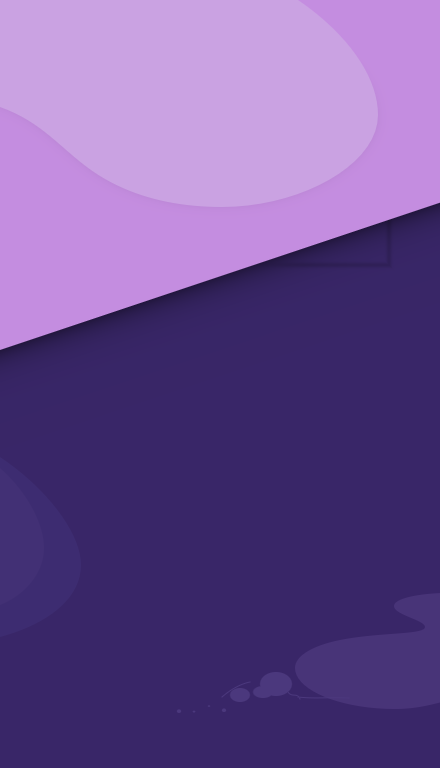
Write a WebGL 1 fragment shader that draws this background.

```glsl
precision highp float;
// A lilac sheet with a pale blob, cut by a slanted edge that casts a shadow on deep violet.
// Faint blobs and paint drops lie below. Outlines are cubic curves turned into signed distances.
// Layout units: the canvas is 768 units tall, with y running down from the top.

uniform vec2 u_resolution;

// Adds one cubic to an outline: x keeps squared distance, y flips sign at each crossing.
void addCurve(inout vec2 outline, vec2 p, vec2 a, vec2 b, vec2 c, vec2 d) {
  vec2 start = a;
  for (int i = 1; i <= 18; i++) {
    float t = float(i) / 18.0;
    float s = 1.0 - t;
    vec2 end = s * s * s * a + 3.0 * s * s * t * b + 3.0 * s * t * t * c + t * t * t * d;
    vec2 e = end - start;
    vec2 w = p - start;
    vec2 gap = w - e * clamp(dot(w, e) / dot(e, e), 0.0, 1.0);
    outline.x = min(outline.x, dot(gap, gap));
    if ((start.y > p.y) != (end.y > p.y) && w.x < e.x * w.y / e.y) outline.y = -outline.y;
    start = end;
  }
}

float signedDistance(vec2 outline) {
  return sqrt(outline.x) * outline.y;
}

float paleBlob(vec2 p) {
  vec2 o = vec2(1e6, 1.0);
  addCurve(o, p, vec2(0, 107), vec2(48, 124), vec2(65, 156), vec2(105, 179));
  addCurve(o, p, vec2(105, 179), vec2(140, 199), vec2(180, 207), vec2(222, 207));
  addCurve(o, p, vec2(222, 207), vec2(300, 207), vec2(378, 165), vec2(378, 115));
  addCurve(o, p, vec2(378, 115), vec2(378, 75), vec2(345, 32), vec2(298, 0));
  addCurve(o, p, vec2(298, 0), vec2(100, -250), vec2(-300, -100), vec2(0, 107));
  return signedDistance(o);
}

float leftOuterBlob(vec2 p) {
  vec2 o = vec2(1e6, 1.0);
  addCurve(o, p, vec2(0, 457), vec2(45, 487), vec2(81, 532), vec2(81, 565));
  addCurve(o, p, vec2(81, 565), vec2(81, 600), vec2(45, 625), vec2(0, 637));
  addCurve(o, p, vec2(0, 637), vec2(-100, 660), vec2(-100, 430), vec2(0, 457));
  return signedDistance(o);
}

float leftInnerBlob(vec2 p) {
  vec2 o = vec2(1e6, 1.0);
  addCurve(o, p, vec2(0, 468), vec2(25, 490), vec2(44, 522), vec2(44, 548));
  addCurve(o, p, vec2(44, 548), vec2(44, 573), vec2(25, 595), vec2(0, 605));
  addCurve(o, p, vec2(0, 605), vec2(-80, 630), vec2(-80, 440), vec2(0, 468));
  return signedDistance(o);
}

float rightBlob(vec2 p) {
  vec2 o = vec2(1e6, 1.0);
  addCurve(o, p, vec2(442, 593), vec2(415, 594), vec2(394, 599), vec2(394, 606));
  addCurve(o, p, vec2(394, 606), vec2(394, 615), vec2(425, 620), vec2(425, 627));
  addCurve(o, p, vec2(425, 627), vec2(425, 635), vec2(380, 632), vec2(340, 640));
  addCurve(o, p, vec2(340, 640), vec2(315, 645), vec2(295, 655), vec2(295, 668));
  addCurve(o, p, vec2(295, 668), vec2(295, 690), vec2(340, 709), vec2(395, 709));
  addCurve(o, p, vec2(395, 709), vec2(415, 709), vec2(430, 705), vec2(442, 702));
  addCurve(o, p, vec2(442, 702), vec2(560, 680), vec2(560, 593), vec2(442, 593));
  return signedDistance(o);
}

float ellipse(vec2 p, vec2 center, vec2 radii) {
  return (length((p - center) / radii) - 1.0) * min(radii.x, radii.y);
}

// Paint drops: three large ones, a trail of specks and thin streaks.
float splatter(vec2 p) {
  float d = ellipse(p, vec2(276, 684), vec2(16, 12));
  d = min(d, ellipse(p, vec2(263, 692), vec2(10, 6)));
  d = min(d, ellipse(p, vec2(240, 695), vec2(10, 7)));
  for (int i = 0; i < 4; i++) {
    float k = float(i);
    vec2 center = vec2(179.0 + 15.0 * k, 709.5 + 3.5 * sin(0.5 + 2.0 * k));
    d = min(d, ellipse(p, center, vec2(1.5, 1.2) + 0.6 * cos(2.0 * k)));
  }
  vec2 streaks = vec2(1e6, 1.0);
  addCurve(streaks, p, vec2(222, 697), vec2(230, 690), vec2(240, 684), vec2(250, 682));
  addCurve(streaks, p, vec2(288, 692), vec2(292, 698), vec2(297, 692), vec2(300, 699));
  addCurve(streaks, p, vec2(298, 697), vec2(315, 699), vec2(330, 697), vec2(349, 698));
  return min(d, sqrt(streaks.x) - 0.5);
}

void main() {
  float pixel = 768.0 / u_resolution.y;
  vec2 p = vec2(gl_FragCoord.x, u_resolution.y - gl_FragCoord.y) * pixel;
  #define FILL(d) clamp(0.5 - (d) / pixel, 0.0, 1.0)

  // Violet ground with its faint shapes
  vec3 color = vec3(0.222, 0.149, 0.406);
  color = mix(color, vec3(0.240, 0.174, 0.443), FILL(leftOuterBlob(p)));
  color = mix(color, vec3(0.258, 0.188, 0.457), FILL(leftInnerBlob(p)));
  color = mix(color, vec3(0.284, 0.202, 0.472), FILL(rightBlob(p)));
  color = mix(color, vec3(0.295, 0.220, 0.490), FILL(splatter(p)));

  // Soft corner line and the shadow below the slanted edge
  float corner = max(p.x - 389.0, p.y - 265.0);
  color *= 1.0 - 0.14 * exp(-corner * corner / 7.0) * smoothstep(250.0, 310.0, p.x);
  float slant = (p.y - 350.0 + 0.3348 * p.x) * 0.948;
  color *= 1.0 - 0.42 * exp(-max(slant, 0.0) / 13.0);

  // Lilac sheet and its pale blob
  float blob = paleBlob(p);
  vec3 sheet = vec3(0.770, 0.553, 0.878);
  sheet *= 1.0 - 0.035 * exp(-max(blob, 0.0) / 4.0) * smoothstep(40.0, 130.0, p.y);
  sheet = mix(sheet, vec3(0.792, 0.635, 0.888), FILL(blob));
  gl_FragColor = vec4(mix(color, sheet, FILL(slant)), 1.0);
}
```
